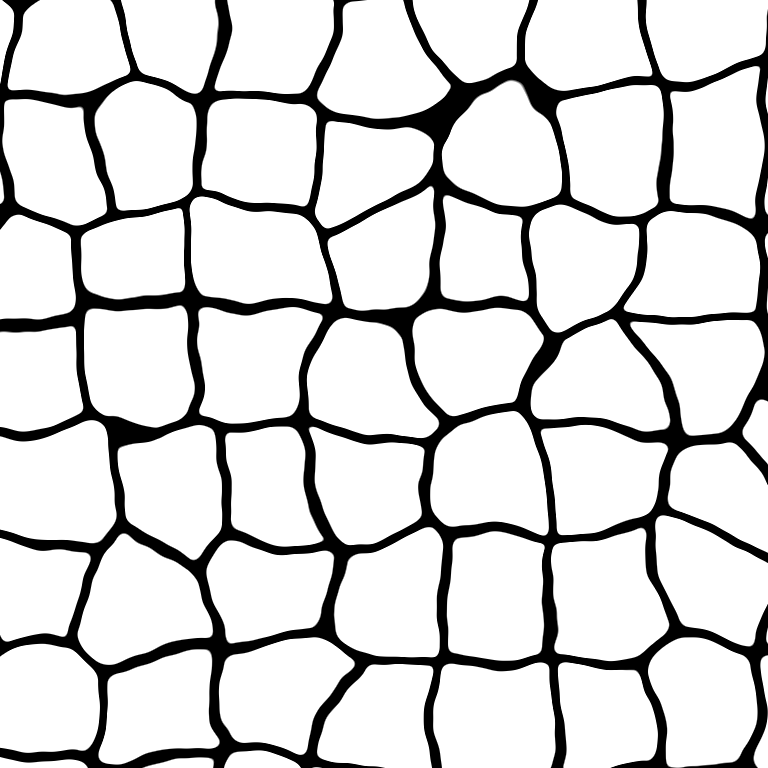
A Shadertoy shader for this pattern:

```glsl
vec2 hash2(vec2 p) {
    vec3 q = fract(p.xyx * vec3(0.1031, 0.1030, 0.0973));
    q += dot(q, q.yzx + 33.33);
    return fract((q.xx + q.yz) * q.zy);
}

float cornerGradient(vec2 corner, vec2 offset) {
    float angle = 6.2832 * hash2(corner + 71.0).x;
    return dot(vec2(cos(angle), sin(angle)), offset);
}

float gradientNoise(vec2 p) {
    vec2 i = floor(p), f = fract(p);
    vec2 u = f * f * f * (f * (f * 6.0 - 15.0) + 10.0);
    vec2 e = vec2(1.0, 0.0);
    return mix(mix(cornerGradient(i, f), cornerGradient(i + e, f - e), u.x),
               mix(cornerGradient(i + e.yx, f - e.yx), cornerGradient(i + 1.0, f - 1.0), u.x), u.y);
}

vec2 noise2(vec2 p) {
    return vec2(gradientNoise(p), gradientNoise(p + vec2(37.2, 91.7)));
}

float smoothMin(float a, float b, float k) {
    float h = max(k - abs(a - b), 0.0) / k;
    return min(a, b) - 0.25 * k * h * h;
}

// Vector from p to the jittered seed of a grid cell
vec2 toSeed(vec2 cell, vec2 p) {
    return cell + 0.5 + 0.5 * (hash2(cell + 19.0) - 0.5) - p;
}

// Distance to the nearest cell wall, with corners rounded by k
float wallDistance(vec2 p, float k) {
    vec2 base = floor(p), owner = base, nearest = vec2(8.0);
    for (int y = -1; y <= 1; y++)
    for (int x = -1; x <= 1; x++) {
        vec2 cell = base + vec2(x, y);
        vec2 seed = toSeed(cell, p);
        if (dot(seed, seed) < dot(nearest, nearest)) {
            nearest = seed;
            owner = cell;
        }
    }
    float d = 8.0;
    for (int y = -2; y <= 2; y++)
    for (int x = -2; x <= 2; x++) {
        if (x == 0 && y == 0) continue;
        vec2 seed = toSeed(owner + vec2(x, y), p);
        float wall = dot(0.5 * (nearest + seed), normalize(seed - nearest));
        d = smoothMin(d, wall, k);
    }
    return d;
}

void mainImage(out vec4 fragColor, in vec2 fragCoord) {
    float cellCount = 6.9;
    vec2 p = fragCoord / iResolution.y * cellCount + vec2(0.1, -0.05);

    // Bend the walls broadly, then add a slight hand-drawn wobble
    vec2 bent = p + 0.2 * noise2(p * 1.3) + 0.025 * noise2(p * 4.5);

    // A few junctions clog into dark wedges
    float clog = smoothstep(0.25, 0.5, gradientNoise(p * 0.9 + 5.3));
    float d = wallDistance(bent, mix(0.07, 0.35, clog));

    float pixel = cellCount / iResolution.y;
    float paper = clamp(0.5 + (d - 0.043) / pixel, 0.0, 1.0);
    fragColor = vec4(vec3(paper), 1.0);
}
```
